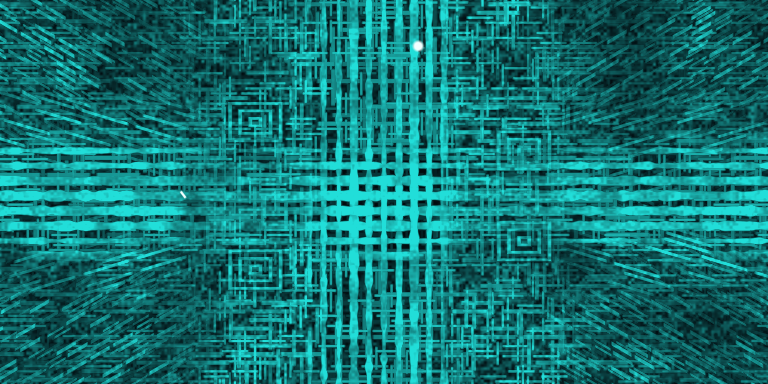
A WebGL 1 fragment shader for this background:

```glsl
precision highp float;
// Teal circuit maze: a bright woven cross of bars with traces fanning into dark corners.
uniform vec2 u_resolution;

float hash(vec2 p) {
  vec3 h = fract(vec3(p.xyx) * 0.1031);
  h += dot(h, h.yzx + 33.33);
  return fract((h.x + h.y) * h.z);
}

float noise(vec2 p) {
  vec2 i = floor(p), f = fract(p);
  f = f * f * (3.0 - 2.0 * f);
  return mix(mix(hash(i), hash(i + vec2(1, 0)), f.x),
             mix(hash(i + vec2(0, 1)), hash(i + vec2(1, 1)), f.x), f.y);
}

// Soft-edged band: 1 where d < halfWidth, with d measured in cells.
float band(float d, float halfWidth, float cells) {
  float blur = 0.7 * cells / u_resolution.y + 0.03;
  return 1.0 - smoothstep(halfWidth - blur, halfWidth + blur, d);
}

// Broken lines along x, with a random shift and brightness per dash.
float dashes(vec2 p, float rows, float len, float seed) {
  float row = floor(p.y * rows);
  float s = p.x / len + 9.0 * hash(vec2(row, seed));
  float level = hash(vec2(floor(s) + seed, row + 17.0));
  float ends = band(abs(fract(s) - 0.5), 0.44, 1.0 / len);
  return band(abs(fract(p.y * rows) - 0.5), 0.27, rows) * ends
       * smoothstep(0.3, 0.8, level);
}

// Long bars along x, with uneven thickness and worn, ragged edges.
float bars(vec2 p, float seed) {
  float y = p.y * 25.5;
  float row = floor(y);
  float halfWidth = mix(0.18, 0.34, hash(vec2(row, seed)));
  halfWidth += 0.16 * (noise(vec2(p.x * 45.0, row * 7.0 + seed)) - 0.5);
  float wear = 0.68 + 0.5 * noise(vec2(p.x * 22.0, row * 5.0 + seed));
  return band(abs(fract(y) - 0.5), halfWidth, 25.5) * wear;
}

void main() {
  vec2 p = gl_FragCoord.xy / u_resolution.y;
  p.x += 1.0 - 0.5 * u_resolution.x / u_resolution.y;
  vec2 d = p - vec2(0.985, 0.49);
  vec2 q = abs(d);
  vec2 side = vec2(d.x < 0.0 ? -1.0 : 1.0, d.y < 0.0 ? -1.0 : 1.0);
  float seed = 20.0 + dot(side, vec2(3.0, 7.0));

  // Grainy dark board with broad patches
  float patches = noise(p * 6.0 + 3.0);
  float grain = noise(p * 125.0);
  float light = 0.02 + 0.75 * grain * (0.3 + 0.7 * noise(p * 45.0 + 8.0));

  // Right-angled traces
  float across = max(dashes(p, 76.0, 0.08, 2.0), 0.85 * dashes(p, 45.0, 0.13, 5.0));
  float upright = max(dashes(p.yx, 76.0, 0.07, 8.0), 0.85 * dashes(p.yx, 49.0, 0.11, 4.0));

  // Straight slanted streaks: shallow beside the arms, steeper in the corners
  float shallow = dashes(vec2(q.x, q.y - 0.3 * q.x), 58.0, 0.14, seed);
  vec2 steepFan = vec2(q.x, q.y - 0.58 * q.x);
  float steep = max(dashes(steepFan, 47.0, 0.06, seed + 5.0),
                    0.8 * dashes(steepFan, 71.0, 0.05, seed + 9.0));
  float corner = smoothstep(0.18, 0.32, q.y);
  float streaks = mix(max(shallow, 0.5 * steep), max(steep, 0.4 * shallow), corner);

  float outer = smoothstep(0.36, 0.6, q.x);
  float sideTraces = max(streaks, max(0.75 * across, 0.35 * upright));
  float traces = mix(max(across, upright), sideTraces, outer);
  light = max(light, traces * (0.55 + 0.6 * patches) * (0.65 + 0.5 * grain));

  // Thin nested frame in each quadrant beside the cross
  vec2 local = q - vec2(0.35 + 0.03 * side.x, 0.155 - 0.037 * side.x);
  float frame = max(abs(local.x), 1.35 * abs(local.y));
  float rings = band(abs(fract(frame * 38.0) - 0.5), 0.2, 38.0);
  float inside = 1.0 - smoothstep(0.074, 0.08, frame);
  light = mix(light, max(rings * (0.6 + 0.5 * grain), 0.6 * light), inside * 0.75);

  // Cross arms: clear bars far out, tangled with traces near the crossing
  float armX = 1.0 - smoothstep(0.1, 0.17, q.y + 0.08 * (noise(p * 9.0) - 0.5));
  float armY = 1.0 - smoothstep(0.13, 0.21, q.x + 0.06 * (noise(p * 11.0) - 0.5));
  float tangle = smoothstep(0.15, 0.25, q.x) * (1.0 - smoothstep(0.42, 0.58, q.x));
  float rowBars = bars(p, 1.0);
  float columnBars = bars(p.yx, 6.0);
  float fine = max(0.75 * across, 0.65 * upright);
  float shine = 0.78 + 0.35 * grain;
  float armRow = max(rowBars * shine, max(fine, 0.5 * light));
  float armColumn = max(columnBars * shine, max(fine, 0.5 * light));
  light = mix(light, armRow, armX * (0.92 - 0.45 * tangle));
  light = mix(light, armColumn, armY * 0.88);

  // Open black windows where the arms overlap
  float weave = max(rowBars, columnBars) * (0.82 + 0.3 * grain);
  light = mix(light, max(weave, 0.3 * fine), armX * armY * 0.95);

  // Teal ramp, fading slightly toward the corners
  light *= 1.06 - 0.25 * corner * outer;
  vec3 color = mix(vec3(0.005, 0.03, 0.045), vec3(0.13, 0.87, 0.85), clamp(light, 0.0, 1.0));

  // White spark and a small slanted glint
  float spark = 1.0 - smoothstep(0.008, 0.018, length(p - vec2(1.089, 0.88)));
  vec2 g = p - vec2(0.477, 0.493);
  float glint = 1.0 - smoothstep(0.001, 0.005, abs(g.x * 0.8 + g.y * 0.6));
  glint *= 1.0 - smoothstep(0.008, 0.013, abs(g.x * 0.6 - g.y * 0.8));
  color = mix(color, vec3(0.95, 1.0, 1.0), max(spark, glint));
  gl_FragColor = vec4(color, 1.0);
}
```
